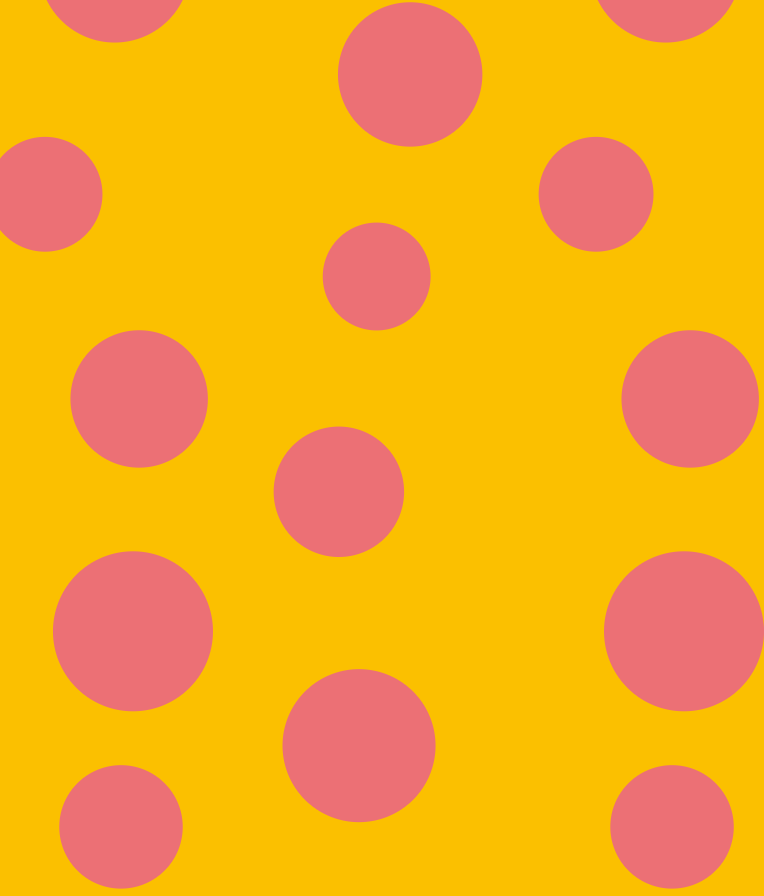
Give the GLSL for this pattern, as a Shadertoy shader.

```glsl
// Scattered pink dots of mixed sizes on a flat yellow ground.

const vec3  GROUND_COLOR = vec3(0.984, 0.753, 0.0);
const vec3  DOT_COLOR    = vec3(0.927, 0.439, 0.459);

// Lengths are fractions of the canvas height.
const vec2  CELL_SIZE    = vec2(0.3075, 0.25);
const vec2  GRID_ORIGIN  = vec2(-0.05, -0.075);
const vec2  JITTER       = vec2(0.06, 0.03);
const float MIN_RADIUS   = 0.059;
const float MAX_RADIUS   = 0.092;
const float REPEAT_COLS  = 2.0;    // the layout repeats sideways
const float STAGGER      = 0.5;    // row shift of every other column
const float GOLDEN_RATIO = 0.618;
const float SEED         = 17.0;

// Two random values from 0 to 1 for a grid cell.
vec2 hash22(vec2 p) {
    vec3 q = fract(vec3(p.xyx) * vec3(0.1031, 0.1030, 0.0973));
    q += dot(q, q.yzx + 33.33);
    return fract((q.xx + q.yz) * q.zy);
}

// Signed distance to the dot that belongs to one cell.
float dotDistance(vec2 point, float column, float row) {
    float wrapped = mod(column, REPEAT_COLS);
    vec2 center = vec2(column, row + STAGGER * wrapped) + 0.5;
    vec2 offset = (2.0 * hash22(vec2(wrapped, row) + SEED) - 1.0) * JITTER;

    // Golden ratio steps spread the sizes evenly and vary neighbours.
    float size = fract(GOLDEN_RATIO * row + 0.5 * wrapped + 0.3);
    float radius = mix(MIN_RADIUS, MAX_RADIUS, size);
    return length(point - center * CELL_SIZE - offset) - radius;
}

// Distance to the nearest dot in the surrounding cells.
float nearestDot(vec2 point) {
    float nearest = 1.0;
    float baseColumn = floor(point.x / CELL_SIZE.x);
    for (int i = -1; i <= 1; i++) {
        float column = baseColumn + float(i);
        float shift = STAGGER * mod(column, REPEAT_COLS);
        float baseRow = floor(point.y / CELL_SIZE.y - shift);
        for (int j = -1; j <= 1; j++) {
            nearest = min(nearest, dotDistance(point, column, baseRow + float(j)));
        }
    }
    return nearest;
}

void mainImage(out vec4 fragColor, in vec2 fragCoord) {
    float pixel = 1.0 / iResolution.y;
    float dist = nearestDot(fragCoord * pixel - GRID_ORIGIN);

    // One pixel wide smooth edge.
    float coverage = clamp(0.5 - dist / pixel, 0.0, 1.0);
    fragColor = vec4(mix(GROUND_COLOR, DOT_COLOR, coverage), 1.0);
}
```
